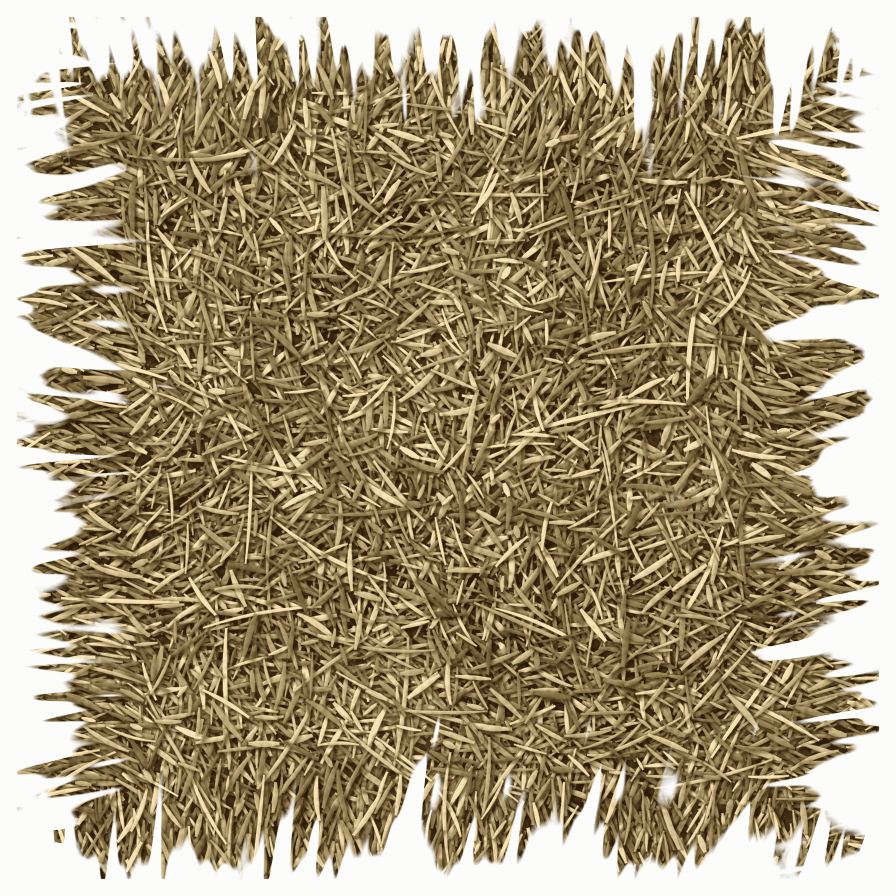
A WebGL 2 fragment shader for this texture:

```glsl
#version 300 es
precision highp float;
// A ragged square mat of dry straw on white. Jittered grids of bent stalks
// are painted layer over layer, each casting a soft shadow; stretched noise
// and wedge-shaped gaps then cut the four sides into tufts and blades.
#define LAYERS 21
#define LONG_LAYERS 4
#define SHORT_CELL 0.035
#define LONG_CELL 0.085
#define SHADOW 0.45
#define MARGIN 0.019
#define GAP_DEPTH 0.115
#define BLADES 105.0
#define DARK vec3(0.17, 0.10, 0.03)
#define LIGHT vec3(0.91, 0.83, 0.65)
#define PAPER vec3(0.99, 0.99, 0.985)

uniform vec2 u_resolution;
out vec4 outColor;

vec4 hash4(vec3 p) {
  vec4 q = fract(p.xyzx * vec4(0.1031, 0.1030, 0.0973, 0.1099));
  q += dot(q, q.wzxy + 33.33);
  return fract((q.xxyz + q.yzzw) * q.zywx);
}

float noise(vec2 p) {
  vec2 i = floor(p), f = fract(p);
  f = f * f * (3.0 - 2.0 * f);
  float a = hash4(vec3(i, 7.0)).x;
  float b = hash4(vec3(i + vec2(1, 0), 7.0)).x;
  float c = hash4(vec3(i + vec2(0, 1), 7.0)).x;
  float d = hash4(vec3(i + 1.0, 7.0)).x;
  return mix(mix(a, b, f.x), mix(c, d, f.x), f.y);
}

// Stalk direction: loose swirls inside, square to the nearest side at the rim.
float stalkAngle(vec2 c, float r) {
  vec2 e = min(c, 1.0 - c);
  float inner = 4.0 * noise(c * 4.5 + 3.0) + (r - 0.5) * 2.7;
  float rim = (e.y < e.x ? 1.5708 : 0.0) + (r - 0.5) * 1.3;
  return r * 0.9 < smoothstep(0.2, 0.06, min(e.x, e.y)) ? rim : inner;
}

// Paints one grid of stalks over the brightness below it.
float paintLayer(float tone, vec2 p, float layer, bool isLong, float aa) {
  float cell = isLong ? LONG_CELL : SHORT_CELL;
  vec2 shift = hash4(vec3(layer, 5.0, 2.0)).xy + 20.0;
  vec2 home = floor(p / cell + shift);
  for (int k = 0; k < 9; k++) {
    vec2 id = home + vec2(k % 3 - 1, k / 3 - 1);
    vec4 r = hash4(vec3(id, layer + 11.0));
    vec4 s = hash4(vec3(id, layer + 57.0));
    if (isLong && s.w > 0.32) continue;
    vec2 c = (id + r.xy - shift) * cell;
    float a = stalkAngle(c, r.z);
    vec2 dir = vec2(cos(a), sin(a));
    vec2 nrm = vec2(-dir.y, dir.x);
    float len = cell * mix(isLong ? 0.45 : 0.2, 0.88, s.x);
    float wid = isLong ? mix(0.0016, 0.0026, s.y) : mix(0.0016, 0.0037, s.y * s.y);
    vec2 q = vec2(dot(p - c, dir), dot(p - c, nrm));
    q.y += (r.w - 0.5) * 0.3 * q.x * q.x / cell;
    float taper = wid * (1.0 - 0.45 * smoothstep(0.2, 1.0, abs(q.x) / len));
    float dist = max(abs(q.y) - taper, abs(q.x) - len);
    // Shadow falls to the lower right, the lit flank faces the upper left.
    vec2 fall = vec2(0.0013, -0.0016);
    float fallY = q.y - dot(fall, nrm);
    float shade = max(abs(fallY) - taper, abs(q.x) - len);
    tone *= 1.0 - SHADOW * smoothstep(0.0045, -0.001, shade);
    float flank = clamp(q.y / wid, -1.0, 1.0) * dot(nrm, vec2(-0.6, 0.8));
    float own = 0.43 + 0.68 * s.z + 0.16 * flank;
    own += isLong ? 0.1 : 0.0;
    tone = mix(tone, own, smoothstep(aa, -aa, dist));
  }
  return tone;
}

// Straw cover near one side: s runs along it, d inward from it.
float fringe(float s, float d, float seed, float aa) {
  float lean = noise(vec2(s * 7.0, seed)) - 0.5;
  float x = s + lean * 0.6 * d;
  float g = x * 5.7 + 0.9 * noise(vec2(s * 4.0, seed + 9.0)) + seed * 0.37;
  float wedge = pow(abs(fract(g) - 0.5) * 2.0, 5.0);
  float deep = GAP_DEPTH * (0.35 + 0.65 * noise(vec2(floor(g + 0.5) * 3.0, seed)));
  float h = d - MARGIN - deep * wedge;
  float limit = 0.2 + 0.9 * (1.0 - exp(-14.0 * h));
  float blade = noise(vec2(x * BLADES, d * 16.0 + seed * 31.0));
  float soft = 0.9 * BLADES * aa;
  return smoothstep(-soft, soft, limit - blade) * smoothstep(-aa, aa, d - MARGIN);
}

void main() {
  vec2 p = gl_FragCoord.xy / u_resolution;
  float aa = 0.8 / min(u_resolution.x, u_resolution.y);

  // Stalks, short ones first, a few long ones near the top.
  float tone = 0.12;
  for (int i = 0; i < LAYERS; i++) {
    bool isLong = i >= LAYERS - LONG_LAYERS - 1 && i < LAYERS - 1;
    tone = paintLayer(tone, p, float(i), isLong, aa);
  }
  tone += 0.16 * (noise(p * 240.0) - 0.5) + 0.12 * (noise(p * 9.0) - 0.5);
  tone = clamp(tone, 0.0, 1.08);
  vec3 straw = mix(DARK, LIGHT, tone) - vec3(0, 0, 0.17) * tone * (1.0 - tone);

  // Ragged sides: left, right, bottom, top.
  float cover = fringe(p.y, p.x, 1.0, aa) * fringe(p.y, 1.0 - p.x, 2.0, aa);
  cover *= fringe(p.x, p.y, 3.0, aa) * fringe(p.x, 1.0 - p.y, 4.0, aa);
  outColor = vec4(mix(PAPER, straw, cover), 1.0);
}
```
